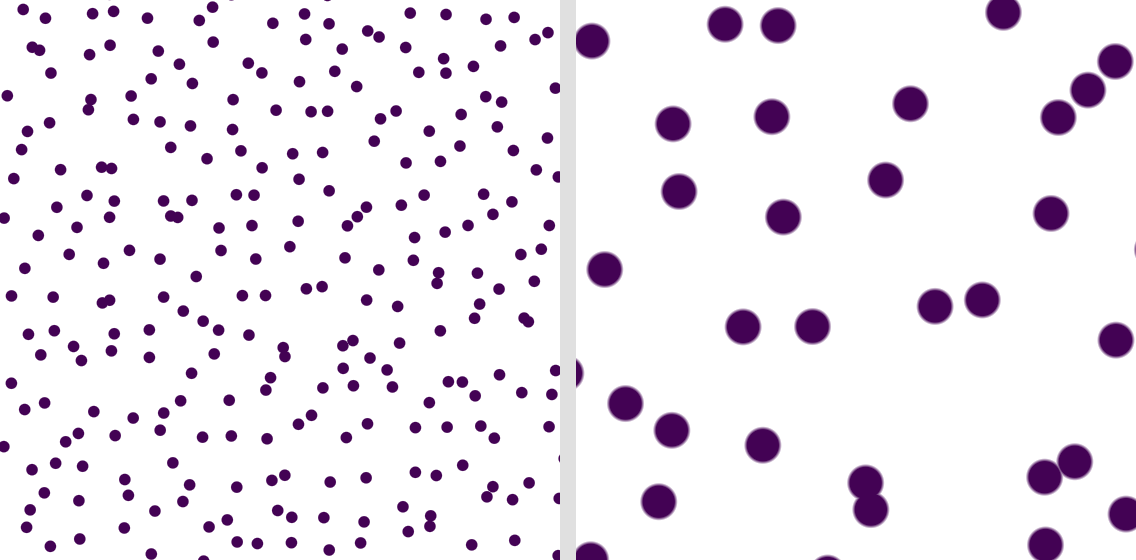
Left, the full canvas; right, a detail of the centre.
Write a three.js fragment shader that draws this pattern.

```glsl
varying vec2 vUv;

const vec3 PAPER = vec3(1.0);
const vec3 PLUM = vec3(0.262, 0.006, 0.329);
const float CELLS = 16.0;
const float DOT_RADIUS = 0.0103;
const float EDGE_WIDTH = 0.002;

// Two independent random values per cell
vec2 hash22(vec2 p) {
  vec3 q = fract(p.xyx * vec3(0.1031, 0.1030, 0.0973));
  q += dot(q, q.yzx + 33.33);
  return fract((q.xx + q.yz) * q.zy);
}

// One dot centre per cell, free to land almost anywhere inside it
vec2 dotCentre(vec2 cell, float cells) {
  vec2 jitter = mix(vec2(0.06, 0.03), vec2(0.98), hash22(cell + 17.0));
  return (cell + jitter) / cells;
}

// Distance to the closest centre among the surrounding cells
float nearestCentre(vec2 p, float cells) {
  vec2 home = floor(p * cells);
  float nearest = 1.0;
  for (int y = -1; y <= 1; y++) {
    for (int x = -1; x <= 1; x++) {
      vec2 cell = home + vec2(float(x), float(y));
      nearest = min(nearest, distance(p, dotCentre(cell, cells)));
    }
  }
  return nearest;
}

// Linear coverage of a disc with a soft rim
float discCoverage(float dist, float radius, float edge) {
  return clamp((radius - dist) / edge + 0.5, 0.0, 1.0);
}

void main() {
  float dist = nearestCentre(vUv, CELLS);
  float ink = discCoverage(dist, DOT_RADIUS, EDGE_WIDTH);
  gl_FragColor = vec4(mix(PAPER, PLUM, ink), 1.0);
}
```
